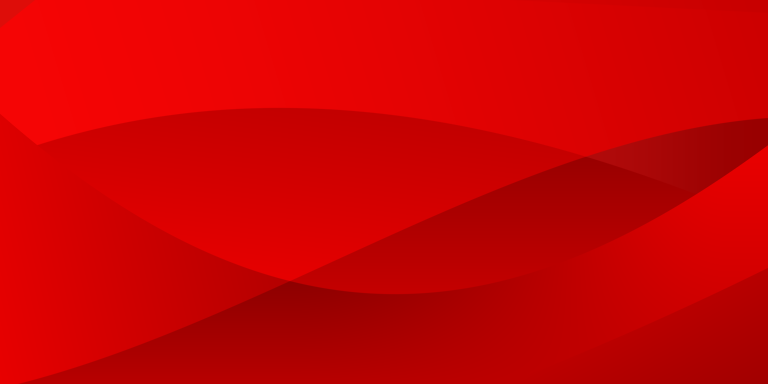
A Shadertoy shader for this background:

```glsl
// Overlapping red waves with soft gradients and crisp curved edges.

// Coverage of the area below a curve, smoothed over about one pixel.
float below(float y, float curve) {
    float soft = 0.8 / iResolution.y;
    return smoothstep(-soft, soft, curve - y);
}

vec3 red(float level) {
    return vec3(level, 0.0, 0.0);
}

// Broad hump that peaks left of the centre.
float archCurve(float x) {
    float d = x - 0.729;
    return 0.719 + d * d * (0.03 * d - 0.224);
}

// S-shaped ribbon that climbs from the lower left.
float risingCurve(float x) {
    float d = x - 1.0;
    return 0.3795 + d * (0.452 - d * (0.0388 + 0.1 * d));
}

// Wide bowl that dips near the centre.
float bowlCurve(float x) {
    float d = x - 1.0286;
    return 0.234 + d * d * (0.452 - d * (0.018 + 0.025 * d));
}

// Slope in the lower right corner.
float cornerCurve(float x) {
    float d = x - 1.315;
    return d * (0.39 + 0.075 * d);
}

void mainImage(out vec4 fragColor, in vec2 fragCoord) {
    // Height spans 0..1, width spans 0..2.
    vec2 p = fragCoord / iResolution.xy * vec2(2.0, 1.0);
    float x = p.x, y = p.y;

    float underArch = below(y, archCurve(x));
    float underRise = below(y, risingCurve(x));
    float underBowl = below(y, bowlCurve(x));

    // Slanted backdrop, bright at the left.
    float slant = clamp((x + 0.3 * (y - 1.0)) / 2.0, 0.0, 1.0);
    vec3 color = mix(vec3(0.96, 0.018, 0.018), red(0.80), pow(slant, 1.3));

    // Faint accents in the upper corners.
    float topRight = 1.0 - below(y, 1.0 - 0.05 * (x - 1.33));
    color *= 1.0 - 0.025 * topRight;
    float topLeft = 1.0 - below(y, 0.927 + 0.8 * x);
    color = mix(color, vec3(0.87, 0.05, 0.035), topLeft);

    // Arch, lighter toward its base.
    vec3 arch = red(0.90 - 0.30 * (y - 0.28) - 0.04 * (x - 0.7));
    color = mix(color, arch, underArch);

    // Ribbon, with a separate shade where it crosses the arch.
    vec3 ribbon = mix(vec3(0.69, 0.04, 0.04), red(0.60), smoothstep(1.53, 2.0, x));
    vec3 crossing = red(0.77 - 0.48 * (y - 0.235));
    color = mix(color, mix(ribbon, crossing, underArch), underRise);

    // Bowl, split into a bright left part and a shaded lower part.
    vec3 leftPart = red(0.91 - 0.25 * x - 0.06 * y);
    float shade = mix(0.72 - 0.62 * y, 0.76 + 0.25 * y, smoothstep(0.75, 1.9, x));
    color = mix(color, mix(leftPart, red(shade), underRise), underBowl);

    // Lower right corner.
    vec3 corner = red(0.74 - 0.16 * (x - 1.315) + 0.30 * y);
    color = mix(color, corner, below(y, cornerCurve(x)));

    fragColor = vec4(color, 1.0);
}
```
